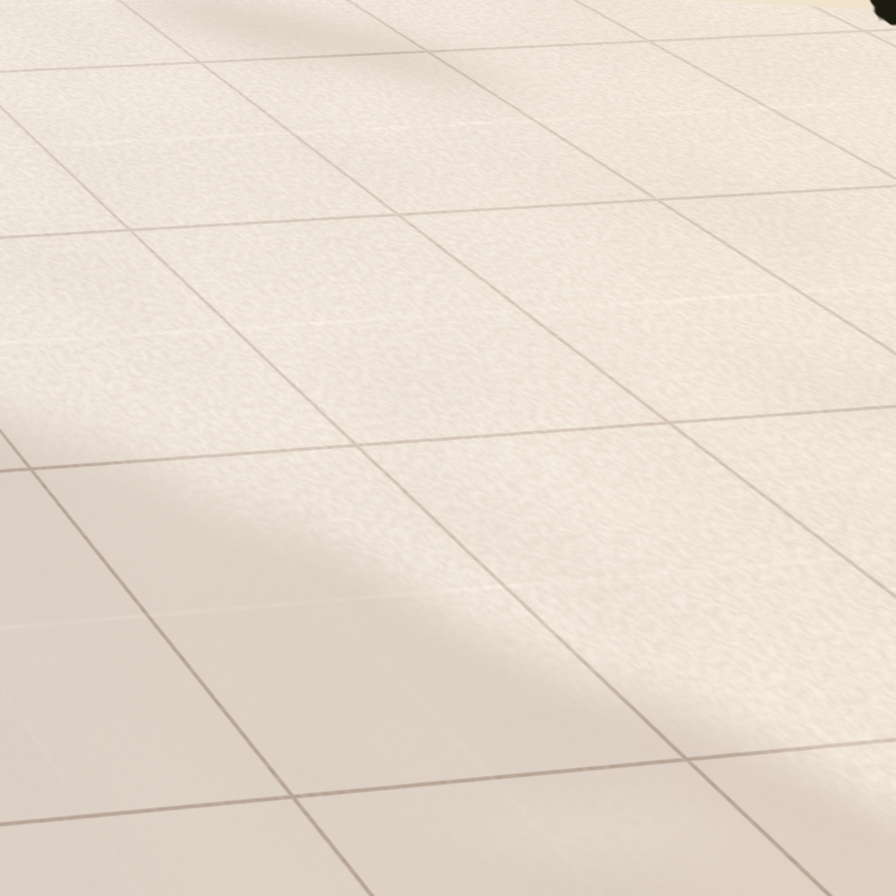
Give the GLSL for this texture, as a three.js fragment shader.

```glsl
#define SUN vec3(0.943, 0.900, 0.856)
#define SHADE vec3(0.868, 0.816, 0.771)
#define JOINT_TINT vec3(0.845, 0.815, 0.790)
#define LEDGE vec3(0.945, 0.895, 0.800)
#define FOLIAGE vec3(0.110, 0.105, 0.060)
#define JOINT_WIDTH 0.0031
#define CREASE_WIDTH 0.0036
#define CREASE_GAIN 0.022
#define GRAIN_SCALE 42.0
#define GRAIN_GAIN 0.042
#define PENUMBRA 0.050

varying vec2 vUv;

// Rows of the projection from paving grid to canvas
const vec3 ROW_X = vec3(0.4596, -0.2846, 0.3268);
const vec3 ROW_Y = vec3(0.0456, 0.4782, 0.1107);
const vec3 ROW_W = vec3(0.0260, 0.2356, 1.0);

vec2 toGrid(vec2 p) {
  vec3 h = cross(ROW_X - p.x * ROW_W, ROW_Y - p.y * ROW_W);
  return h.xy / h.z;
}

vec2 hashGradient(vec2 cell) {
  vec3 q = fract(cell.xyx * vec3(0.1031, 0.1030, 0.0973));
  q += dot(q, q.yzx + 33.33);
  float angle = 6.2832 * fract((q.x + q.y) * q.z);
  return vec2(cos(angle), sin(angle));
}

float gradientNoise(vec2 p) {
  vec2 i = floor(p), f = fract(p);
  vec2 s = f * f * f * (f * (f * 6.0 - 15.0) + 10.0);
  vec2 e = vec2(1.0, 0.0);
  float a = dot(hashGradient(i), f);
  float b = dot(hashGradient(i + e), f - e);
  float c = dot(hashGradient(i + e.yx), f - e.yx);
  float d = dot(hashGradient(i + 1.0), f - 1.0);
  return mix(mix(a, b, s.x), mix(c, d, s.x), s.y);
}

// Canvas distance to the nearest whole-number line on each grid axis
vec2 lineDistance(vec2 grid, vec2 rate) {
  return abs(grid - floor(grid + 0.5)) / rate;
}

vec2 stroke(vec2 dist, float width) {
  return 1.0 - smoothstep(vec2(0.2 * width), vec2(width + 0.0006), dist);
}

// Soft near shadow, a far streak and faint dapples
float shadeAmount(vec2 p) {
  float edge = 0.548 - 0.455 * p.x + 0.03 * gradientNoise(vec2(p.x * 5.0, 2.3));
  float shadow = 1.0 - smoothstep(-PENUMBRA, PENUMBRA, p.y - edge);
  vec2 glow = (p - vec2(0.66, 0.07)) / vec2(0.13, 0.05);
  shadow *= 1.0 - 0.28 * exp(-dot(glow, glow));
  float offset = (p.y - 1.035 + 0.22 * p.x) / 0.032;
  float streak = exp(-offset * offset);
  streak *= smoothstep(0.08, 0.25, p.x) * (1.0 - smoothstep(0.40, 0.66, p.x));
  float dapple = gradientNoise(vec2(p.x * 2.5 - p.y, (p.y + 0.4 * p.x) * 8.0) + 4.7);
  return clamp(max(shadow, 0.7 * streak) + 0.25 * max(dapple, 0.0), 0.0, 1.0);
}

void main() {
  vec2 p = vUv;
  vec2 grid = toGrid(p);
  float depth = dot(ROW_W, vec3(grid, 1.0));

  // Grid units per canvas unit keep line widths even
  float h = 0.001;
  vec2 dx = (toGrid(p + vec2(h, 0.0)) - grid) / h;
  vec2 dy = (toGrid(p + vec2(0.0, h)) - grid) / h;
  vec2 rate = sqrt(dx * dx + dy * dy);

  // Light and broad mottling
  float shade = shadeAmount(p);
  vec3 color = mix(SUN, SHADE, shade);
  color += vec3(0.004, 0.0, -0.010) * (p.x - 0.4);
  color += 0.012 * gradientNoise(grid * 2.3 + 9.1);

  // Rough stone grain, clearest in sunlight
  vec2 g = grid * GRAIN_SCALE;
  g += 0.7 * gradientNoise(g * 0.4);
  float grain = gradientNoise(g) + 0.55 * gradientNoise(g * 2.1 + 17.0);
  color += GRAIN_GAIN * grain * mix(1.0, 0.13, shade) * vec3(0.85, 1.0, 1.12);

  // Pale creases halfway between joints
  vec2 crease = stroke(lineDistance(grid + 0.5, rate), CREASE_WIDTH / depth);
  float wear = 0.75 + 0.8 * gradientNoise(grid * 5.0 + 3.0);
  color += CREASE_GAIN * wear * max(0.4 * crease.x, crease.y);

  // Dark joints, finer and fainter with depth
  vec2 joint = stroke(lineDistance(grid, rate), JOINT_WIDTH / depth);
  float ink = max(joint.x, joint.y) * (1.0 + 0.35 * gradientNoise(grid * 55.0));
  ink *= mix(0.75, 1.1, shade) * mix(1.0, 0.65, smoothstep(1.0, 2.0, depth));
  color *= mix(vec3(1.0), JOINT_TINT, ink);

  // Ledge and foliage at the far corner
  float ledge = p.y - 1.0 + 0.055 * (p.x - 0.77);
  color = mix(color, LEDGE, smoothstep(-0.001, 0.002, ledge) * step(0.77, p.x));
  float leaf = length(p - vec2(1.008, 1.008)) - 0.038;
  leaf += 0.008 * gradientNoise(p * 90.0);
  color = mix(color, FOLIAGE, 1.0 - smoothstep(-0.003, 0.003, leaf));

  gl_FragColor = vec4(color, 1.0);
}
```
